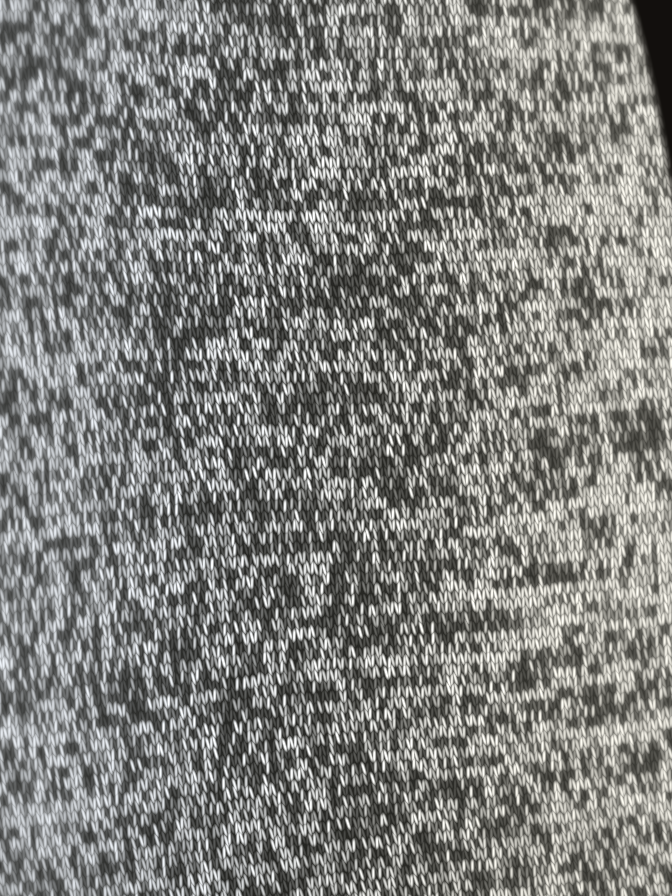
This texture is drawn by a Shadertoy shader. Its source:

```glsl
// Heathered grey knit cloth: slanted yarn loops in streaky rows, softly lit, curving away at the sides.

const vec2  LEG_SIZE    = vec2(0.0043, 0.0128); // one leg of a stitch, canvas heights
const float LEG_SLANT   = 0.42;   // sideways lean of a leg, alternating
const float LEG_WIDTH   = 0.50;   // yarn thickness in cells
const float LEG_LENGTH  = 0.64;   // half length in cells
const float JITTER      = 0.32;   // irregularity of the stitches
const float WALE_LEAN   = 0.10;   // lean of the stitch columns
const float DARK_YARN   = 0.34;
const float LIGHT_YARN  = 1.00;
const float GAP_SHADE   = 0.15;   // shadow between yarns
const float STREAKINESS = 0.95;   // how strongly rows share a yarn shade
const float LIGHT_SHARE = 0.49;
const vec3  COOL_TINT   = vec3(0.975, 0.995, 1.02);
const vec3  WARM_TINT   = vec3(1.015, 1.005, 0.965);
const vec3  BACKDROP    = vec3(0.07, 0.06, 0.05);

float hash(vec2 p) {
    vec3 q = fract(p.xyx * vec3(0.1031, 0.1030, 0.0973));
    q += dot(q, q.yzx + 33.33);
    return fract((q.x + q.y) * q.z);
}

// Smooth random shade running along a single row
float rowNoise(float x, float row) {
    float cell = floor(x);
    float t = smoothstep(0.0, 1.0, x - cell);
    return mix(hash(vec2(cell, row)), hash(vec2(cell + 1.0, row)), t);
}

// Short, medium and broad streaks, centred on zero
float streak(vec2 id) {
    float fine   = rowNoise(id.x * 0.17, id.y + 11.0);
    float medium = rowNoise(id.x * 0.06, floor(id.y * 0.5) + 211.0);
    float broad  = rowNoise(id.x * 0.025, floor(id.y * 0.25) + 431.0);
    return 0.5 * fine + 0.3 * medium + 0.2 * broad - 0.5;
}

// Slow lightness drift from layered sines
float drift(vec2 p) {
    return 0.5 * sin(9.0 * p.x + 4.0 * p.y + 1.5 * sin(7.0 * p.y))
         + 0.5 * sin(17.0 * p.y - 6.0 * p.x + 2.0 * sin(5.0 * p.x));
}

// Bend the flat canvas into rows and columns of the draped cloth
vec2 drape(vec2 p) {
    float rise = mix(0.13, -0.04, p.y) * p.x;
    float ripple = 0.004 * sin(11.0 * p.x + 5.0 * p.y);
    return vec2(p.x + WALE_LEAN * p.y + 0.003 * sin(9.0 * p.y), p.y - rise + ripple);
}

float legTone(vec2 id, float lightShare, float streakGain) {
    float share = lightShare + streakGain * streak(id);
    float light = smoothstep(-0.28, 0.28, share - hash(id + 71.0));
    float sheen = 0.86 + 0.24 * hash(id + 137.0);
    return mix(DARK_YARN, LIGHT_YARN, light) * sheen;
}

// Sharp stitches in x, their blurred shade in y
vec2 knit(vec2 grid, float lightShare, float streakGain) {
    vec2 base = floor(grid);
    float sharp = GAP_SHADE;
    float sum = 0.0, weights = 0.0;
    for (int j = -1; j <= 1; j++) {
        for (int i = -1; i <= 1; i++) {
            vec2 id = base + vec2(i, j);
            vec2 shift = vec2(hash(id + 17.0), hash(id + 43.0)) - 0.5;
            vec2 d = grid - id - 0.5 - JITTER * shift;
            float side = mod(id.x, 2.0) * 2.0 - 1.0;
            float slant = LEG_SLANT * side - 0.12;
            float across = (d.x - slant * d.y) / LEG_WIDTH;
            float along = d.y / LEG_LENGTH;
            float profile = exp(-across * across - along * along * along * along);
            float tone = legTone(id, lightShare, streakGain);
            sharp = max(sharp, tone * profile);
            float weight = exp(-2.4 * dot(d, d));
            sum += tone * weight;
            weights += weight;
        }
    }
    return vec2(sharp, 0.82 * sum / weights);
}

void mainImage(out vec4 fragColor, in vec2 fragCoord) {
    vec2 p = fragCoord / iResolution.y;
    float across = fragCoord.x / iResolution.x;
    float leftSide = 1.0 - smoothstep(0.0, 0.38, across);
    float rightSide = smoothstep(0.5, 1.0, across);

    // Yarn mix: darker in the middle, paler towards the sides
    float lightShare = LIGHT_SHARE + 0.06 * drift(p) + 0.07 * leftSide
                     + 0.16 * rightSide * smoothstep(0.0, 0.5, p.y);
    float streakGain = STREAKINESS * (1.0 + 0.5 * rightSide - 0.2 * leftSide);
    vec2 stitches = knit(drape(p) / LEG_SIZE, lightShare, streakGain);

    // Focus falls off at both sides and near the top
    float defocus = clamp(0.6 * leftSide + 0.5 * rightSide
                        + 0.25 * smoothstep(0.75, 1.0, p.y), 0.0, 0.7);
    float grey = mix(stitches.x, stitches.y, defocus);
    grey *= 1.0 + 0.04 * rightSide - 0.05 * smoothstep(0.2, 0.0, p.y);

    vec3 color = grey * mix(COOL_TINT, WARM_TINT, smoothstep(0.1, 0.9, across));
    color -= vec3(0.0, 0.0, 0.015) * (1.0 - grey);

    // Cloth edge rolling off into the dark upper right corner
    float rim = max(p.y - 0.74, 0.0);
    float edge = 0.755 - 0.12 * rim - 0.30 * rim * rim;
    color = mix(color, BACKDROP, smoothstep(-0.006, 0.008, p.x - edge));

    fragColor = vec4(clamp(color, 0.0, 1.0), 1.0);
}
```
